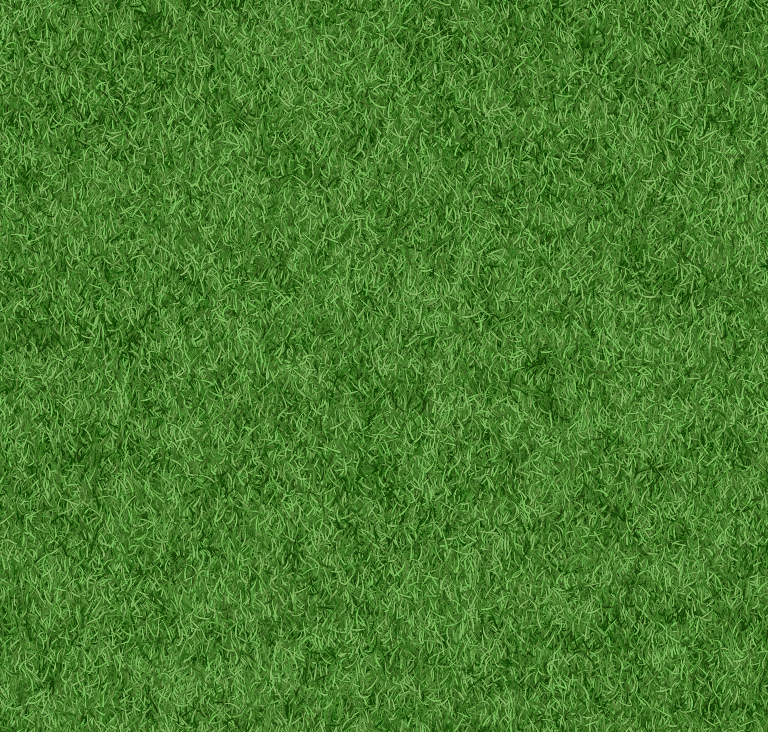
Give the GLSL for this texture, as a Shadertoy shader.

```glsl
// Dense lawn seen from above: thin, arching grass blades piled up in layers.
// Each layer scatters one tapered blade per grid cell; blades shade what lies
// below them, and the resulting tone and tint are mapped through a green ramp.

const int LAYERS = 16;
const float CELL_MIN = 0.0105;      // grid cell sizes, in canvas heights
const float CELL_MAX = 0.0130;
const float BLADE_WIDTH = 0.00100;  // half width at the root
const float SHADOW_WIDTH = 0.0036;
const float SHADOW_DEPTH = 0.23;
const float SOIL_TONE = 0.03;
const float TONE_MEAN = 0.76;
const float TONE_SPREAD = 1.65;
const float PATCH_SPREAD = 0.44;

const vec3 GAP        = vec3(0.07, 0.24, 0.01);
const vec3 DEEP_SHADE = vec3(0.10, 0.29, 0.03);
const vec3 SHADE      = vec3(0.19, 0.39, 0.09);
const vec3 LEAF       = vec3(0.27, 0.47, 0.16);
const vec3 FRESH      = vec3(0.33, 0.55, 0.21);
const vec3 PALE       = vec3(0.38, 0.58, 0.26);
const vec3 SUNLIT     = vec3(0.46, 0.68, 0.34);
const vec3 GLINT      = vec3(0.53, 0.75, 0.40);
const vec3 DRY_TINT   = vec3(0.07, -0.04, 0.05);  // from lush to dry blades

// Integer hash: three random values in 0..1 for a cell and layer
vec3 hash3(ivec2 cell, int layer) {
    uvec3 v = uvec3(ivec3(cell, layer)) * 1664525u + 1013904223u;
    v.x += v.y * v.z;
    v.y += v.z * v.x;
    v.z += v.x * v.y;
    v ^= v >> 16u;
    v.x += v.y * v.z;
    v.y += v.z * v.x;
    v.z += v.x * v.y;
    return vec3(v >> 8u) / 16777216.0;
}

// Smooth value noise for faint patches in the lawn
float patchNoise(vec2 p) {
    vec2 cell = floor(p);
    vec2 f = smoothstep(0.0, 1.0, p - cell);
    ivec2 i = ivec2(cell);
    float low  = mix(hash3(i, 99).x, hash3(i + ivec2(1, 0), 99).x, f.x);
    float high = mix(hash3(i + ivec2(0, 1), 99).x, hash3(i + ivec2(1, 1), 99).x, f.x);
    return mix(low, high, f.y);
}

vec2 rotate(vec2 p, float angle) {
    float c = cos(angle), s = sin(angle);
    return vec2(c * p.x - s * p.y, s * p.x + c * p.y);
}

// Returns distance to the curved spine and position along it (-1 root, 1 tip)
vec2 bladeSpine(vec2 p, float halfLength, float bend) {
    float along = p.y / halfLength;
    float slope = 2.0 * bend * along / halfLength;
    float side = abs(p.x - bend * along * along) / sqrt(1.0 + slope * slope);
    float beyond = max(abs(p.y) - halfLength, 0.0);
    return vec2(length(vec2(side, beyond)), clamp(along, -1.0, 1.0));
}

// Lays one layer of blades over the grass so far (x: tone, y: tint)
vec2 addLayer(vec2 grass, vec2 p, int layer, float patchTone, float pixel) {
    float depth = float(layer) / float(LAYERS - 1);
    float size = mix(CELL_MIN, CELL_MAX, depth);
    vec2 q = p / size + float(layer) * vec2(0.37, 0.61);
    ivec2 home = ivec2(floor(q));

    for (int y = -1; y <= 1; y++)
    for (int x = -1; x <= 1; x++) {
        ivec2 cell = home + ivec2(x, y);
        vec3 place = hash3(cell, layer);
        vec3 shape = hash3(cell, layer + 40);
        vec3 look = hash3(cell, layer + 70);

        float lean = (place.z + shape.x - 1.0) * 1.6;
        float halfLength = mix(0.5, 0.94, shape.y);
        float bend = (shape.z - 0.5) * 0.5;
        vec2 local = rotate(q - vec2(cell) - place.xy, lean);
        vec2 spine = bladeSpine(local, halfLength, bend);

        float dist = spine.x * size;
        float taper = 1.0 - 0.55 * smoothstep(-0.4, 1.0, spine.y);
        float width = BLADE_WIDTH * taper * mix(0.75, 1.15, look.y);
        float cover = 1.0 - smoothstep(width - 0.5 * pixel, width + 0.5 * pixel, dist);
        float shadow = 1.0 - smoothstep(width, SHADOW_WIDTH, dist);

        float bladeTone = TONE_MEAN + TONE_SPREAD * (look.x - 0.5)
                        + 0.15 * (depth - 0.7) + 0.15 * spine.y + patchTone;
        grass.x *= 1.0 - SHADOW_DEPTH * shadow;
        grass = mix(grass, vec2(clamp(bladeTone, 0.0, 1.3), look.z - 0.5), cover);
    }
    return grass;
}

float ramp(float from, float to, float x) {
    return clamp((x - from) / (to - from), 0.0, 1.0);
}

vec3 grassColor(float tone, float tint) {
    vec3 color = mix(GAP, DEEP_SHADE, ramp(0.0, 0.05, tone));
    color = mix(color, SHADE, ramp(0.05, 0.18, tone));
    color = mix(color, LEAF, ramp(0.18, 0.42, tone));
    color = mix(color, FRESH, ramp(0.42, 0.62, tone));
    color = mix(color, PALE, ramp(0.62, 0.78, tone));
    color = mix(color, SUNLIT, ramp(0.78, 0.95, tone));
    color = mix(color, GLINT, ramp(0.95, 1.25, tone));
    return color + DRY_TINT * tint;
}

void mainImage(out vec4 fragColor, in vec2 fragCoord) {
    float pixel = 1.0 / iResolution.y;
    vec2 p = fragCoord * pixel;
    float patchTone = PATCH_SPREAD * (patchNoise(p * 30.0) - 0.5);

    vec2 grass = vec2(SOIL_TONE, 0.0);
    for (int layer = 0; layer < LAYERS; layer++)
        grass = addLayer(grass, p, layer, patchTone, pixel);

    fragColor = vec4(grassColor(grass.x, grass.y), 1.0);
}
```
